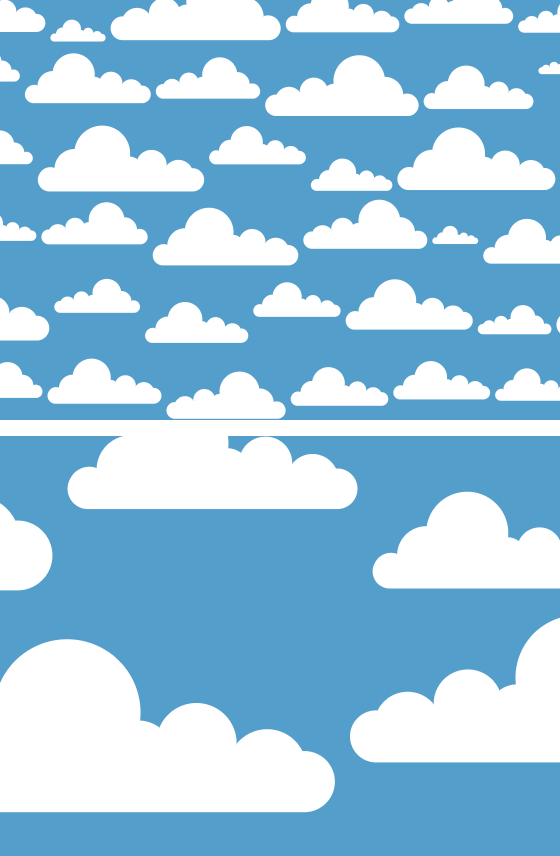
Top, the full canvas; bottom, a detail of the centre.
Give the GLSL for this pattern, as a Shadertoy shader.

```glsl
#define SKY_COLOR    vec3(0.33, 0.62, 0.80)
#define CLOUD_COLOR  vec3(1.0)
#define CELL_WIDTH   0.27   // mean cloud spacing along a row, in canvas heights
#define ROW_HEIGHT   0.18   // distance between rows
#define WIDTH_JITTER 0.70   // variation of the cell borders, hence of cloud size
#define GAP          0.012  // free space between neighbours
#define MAX_WIDTH    0.43
#define CLOUD_ASPECT 0.40   // cloud height relative to its width
#define DRIFT        0.07   // slow vertical wandering of the rows
#define DRIFT_FREQ   1.5
#define SEED         7.0

float hash(vec2 p) {
    vec3 q = fract(vec3(p.xyx + SEED) * 0.1031);
    q += dot(q, q.yzx + 33.33);
    return fract((q.x + q.y) * q.z);
}

// One-dimensional gradient noise
float gradientNoise(float x) {
    float i = floor(x), f = x - i;
    float a = (2.0 * hash(vec2(i, 91.0)) - 1.0) * f;
    float b = (2.0 * hash(vec2(i + 1.0, 91.0)) - 1.0) * (f - 1.0);
    return mix(a, b, f * f * f * (f * (f * 6.0 - 15.0) + 10.0));
}

// Puffs of a cloud of unit width: centre and radius
const vec3 PUFFS[6] = vec3[6](
    vec3(0.155, 0.100, 0.090),
    vec3(0.317, 0.158, 0.092),
    vec3(0.450, 0.130, 0.080),
    vec3(0.613, 0.228, 0.168),
    vec3(0.780, 0.135, 0.120),
    vec3(0.925, 0.073, 0.073));

// Distance to a cloud that stands on y = 0 and spans x = 0..1
float cloudDistance(vec2 p) {
    vec2 toBase = vec2(p.x - clamp(p.x, 0.07, 0.93), p.y - 0.07);
    float d = length(toBase) - 0.07;
    for (int i = 0; i < 6; i++)
        d = min(d, length(p - PUFFS[i].xy) - PUFFS[i].z);
    return d;
}

// Irregular border between two cells of a row
float cellBorder(vec2 cell) {
    float jitter = WIDTH_JITTER * (hash(cell) - 0.5);
    return (cell.x + jitter) * CELL_WIDTH;
}

// Distance to the cloud that belongs to one cell
float cellCloud(vec2 p, vec2 cell) {
    float left = cellBorder(cell);
    float right = cellBorder(cell + vec2(1.0, 0.0));
    float width = min(right - left - GAP, MAX_WIDTH);
    float centre = 0.5 * (left + right);

    // Small clouds float freely within the height of their row
    float slack = max(ROW_HEIGHT - CLOUD_ASPECT * width - GAP, 0.0);
    float base = cell.y * ROW_HEIGHT + slack * hash(cell + 37.0)
               + DRIFT * gradientNoise(centre * DRIFT_FREQ);

    vec2 local = (p - vec2(centre, base)) / width;
    if (hash(cell + 71.0) < 0.5) local.x = -local.x;
    return width * cloudDistance(local + vec2(0.5, 0.0));
}

void mainImage(out vec4 fragColor, in vec2 fragCoord) {
    vec2 p = fragCoord / iResolution.y;
    float pixel = 1.0 / iResolution.y;
    float d = 1.0;

    // Nearest cloud among the neighbouring rows and cells
    float row = floor(p.y / ROW_HEIGHT);
    for (float j = -1.0; j <= 1.0; j++) {
        float r = row + j;
        float shift = CELL_WIDTH * hash(vec2(r, 53.0));
        vec2 q = p + vec2(shift, 0.0);
        float column = floor(q.x / CELL_WIDTH);
        for (float i = -1.0; i <= 1.0; i++)
            d = min(d, cellCloud(q, vec2(column + i, r)));
    }

    float cover = clamp(0.5 - d / pixel, 0.0, 1.0);
    fragColor = vec4(mix(SKY_COLOR, CLOUD_COLOR, cover), 1.0);
}
```
